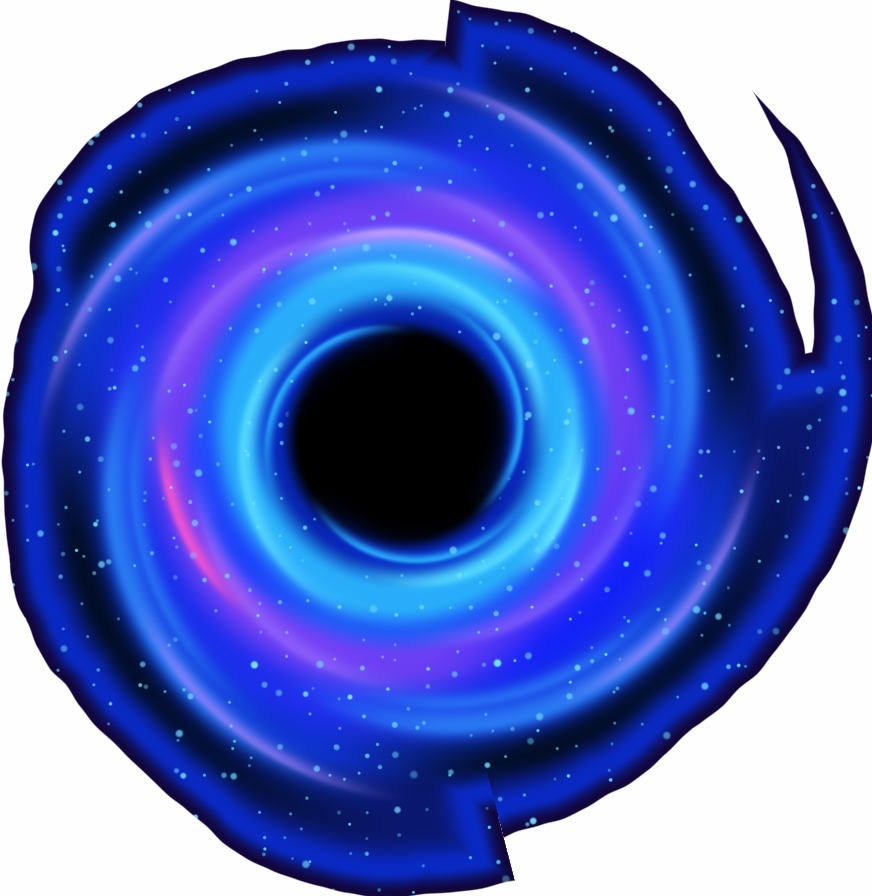
Give the GLSL for this background, as a Shadertoy shader.

```glsl
const float UNITS = 768.0;              // design units per canvas height
const vec2 CENTRE = vec2(-30.5, 9.0);   // hole centre, from canvas middle
const float HOLE_RADIUS = 96.0;
const float DISC_RADIUS = 337.0;
const float ARM_START = 68.0;           // degrees, first of four bright arms
const float ARM_SPAN = 120.0;
const float STAR_CELL = 34.0;
const float STAR_DENSITY = 0.55;

const vec3 PAPER = vec3(0.995, 0.995, 1.0);
const vec3 NIGHT = vec3(0.005, 0.045, 0.11);
const vec3 EDGE = vec3(0.07, 0.02, 0.22);
const vec3 NAVY = vec3(0.04, 0.09, 0.43);
const vec3 ROYAL = vec3(0.04, 0.19, 0.90);
const vec3 INDIGO = vec3(0.13, 0.18, 0.93);
const vec3 VIOLET = vec3(0.45, 0.25, 0.96);
const vec3 LILAC = vec3(0.67, 0.52, 1.0);
const vec3 PINK = vec3(0.95, 0.33, 0.82);
const vec3 AZURE = vec3(0.18, 0.52, 0.98);
const vec3 CYAN = vec3(0.16, 0.68, 0.98);
const vec3 ICE = vec3(0.40, 0.91, 1.0);

vec3 hash3(vec2 p) {
    vec3 q = fract(vec3(p.xyx) * vec3(0.1031, 0.1030, 0.0973));
    q += dot(q, q.yxz + 33.33);
    return fract((q.xxy + q.yzz) * q.zyx);
}

float wave(float x) {
    float i = floor(x), f = fract(x);
    return mix(hash3(vec2(i, 7.0)).x, hash3(vec2(i + 1.0, 7.0)).x, f * f * (3.0 - 2.0 * f));
}

// Tapered spiral stroke: soft on the inside, crisp on the outside
float streak(vec2 polar, float start, float span, float r0, float r1, float width) {
    float t = mod(polar.y - start, 360.0) / span;
    float taper = smoothstep(0.0, 0.35, t) * (1.0 - smoothstep(0.6, 1.0, t));
    float d = (polar.x - mix(r0, r1, t)) / width;
    d *= d > 0.0 ? 1.5 : 0.8;
    return taper * exp(-d * d);
}

// Depth inside the silhouette: a disc joined with three sweeping arms
float rimDepth(vec2 polar) {
    float r = polar.x + 4.0 * (wave(polar.y * 0.3) - 0.5), a = polar.y;
    float arc = radians(r);
    float rimA = mix(338.0, 425.0, smoothstep(-75.0, 35.0, a));
    float prong = max(r - 360.0 - 2.0 * (a - 11.7), (11.7 - a) * arc);
    float armA = min(rimA - r, prong);
    float rimB = mix(354.0, 377.0, smoothstep(36.0, 60.0, a));
    float armB = min(rimB - r, (83.5 - a) * arc);
    float rimC = 341.0 + 26.0 * smoothstep(95.0, 135.0, a) - 28.0 * smoothstep(148.0, 160.0, a)
        + 19.0 * smoothstep(178.0, 208.0, a) + 35.0 * smoothstep(228.0, 262.0, a);
    float armC = min(rimC - r, min(a - 83.5, 284.5 - a) * arc);
    return max(max(armA, armB), max(armC, DISC_RADIUS - r));
}

vec3 discColour(vec2 polar, float depth) {
    float r = polar.x;
    // Concentric colour bands
    vec3 col = mix(ROYAL * 0.75, CYAN, smoothstep(104.0, 132.0, r));
    col = mix(col, vec3(0.13, 0.36, 0.97), smoothstep(145.0, 168.0, r));
    col = mix(col, VIOLET, smoothstep(165.0, 190.0, r));
    col = mix(col, INDIGO, smoothstep(200.0, 235.0, r));
    col = mix(col, vec3(0.06, 0.19, 0.80), smoothstep(240.0, 275.0, r));
    col = mix(col, NAVY, smoothstep(275.0, 305.0, r));
    col = mix(col, vec3(0.06, 0.12, 0.98), 0.9 * streak(polar, 275.0, 95.0, 215.0, 232.0, 28.0));
    col = mix(col, vec3(0.10, 0.22, 0.98), 0.7 * streak(polar, 165.0, 85.0, 178.0, 168.0, 15.0));

    // Four outer arms, each with a dark lane outside it
    for (int i = 0; i < 4; i++) {
        float start = ARM_START + 90.0 * float(i);
        col = mix(col, NIGHT, 0.92 * streak(polar, start + 5.0, 112.0, 268.0, 340.0, 26.0));
    }
    float band = (depth - 24.0) / 17.0;
    col = mix(col, ROYAL, 0.72 * exp(-band * band) * smoothstep(285.0, 310.0, r));
    for (int i = 0; i < 4; i++) {
        float start = ARM_START + 90.0 * float(i);
        col = mix(col, ROYAL, 0.6 * streak(polar, start, ARM_SPAN, 222.0, 311.0, 30.0));
        col = mix(col, AZURE, 0.85 * streak(polar, start - 8.0, ARM_SPAN, 222.0, 311.0, 14.0));
        col = mix(col, AZURE, 0.6 * streak(polar, start + 5.0, 85.0, 214.0, 270.0, 7.0));
        col = mix(col, LILAC, 0.6 * streak(polar, start + 50.0, 65.0, 263.0, 311.0, 6.0));
        col = mix(col, LILAC, 0.4 * streak(polar, start + 20.0, 110.0, 172.0, 222.0, 8.0));
    }

    // Violet ring accents
    col = mix(col, ICE, 0.45 * streak(polar, 35.0, 110.0, 163.0, 169.0, 9.0));
    col = mix(col, LILAC + 0.1, 0.9 * streak(polar, 38.0, 92.0, 172.0, 179.0, 7.0));
    col = mix(col, PINK, 0.9 * streak(polar, 172.0, 62.0, 206.0, 199.0, 7.0));
    col = mix(col, ICE, 0.9 * streak(polar, 308.0, 58.0, 155.0, 154.0, 7.0));

    // Three inner spirals around the hole
    col *= smoothstep(HOLE_RADIUS - 10.0, HOLE_RADIUS + 9.0, r);
    for (int i = 0; i < 3; i++) {
        float start = -50.0 + 130.0 * float(i);
        col = mix(col, ROYAL, 0.5 * streak(polar, start, 135.0, 92.0, 124.0, 13.0));
        col = mix(col, CYAN, 0.9 * streak(polar, start, 135.0, 91.0, 122.0, 4.0));
        col = mix(col, ICE, 0.65 * streak(polar, start + 35.0, 150.0, 116.0, 158.0, 7.0));
    }
    return mix(EDGE, col, smoothstep(0.0, 20.0, depth));
}

// Scattered round stars, one at most per cell
float stars(vec2 p, float cell) {
    vec2 id = floor(p / cell);
    vec3 h = hash3(id + 91.0);
    vec3 k = hash3(id + 243.0);
    float size = mix(1.0, 3.6, k.x * k.x * k.x);
    float d = length(p - (id + 0.15 + 0.7 * h.xy) * cell);
    return step(h.z, STAR_DENSITY) * mix(0.45, 1.0, k.y) * (1.0 - smoothstep(size * 0.5, size + 0.9, d));
}

void mainImage(out vec4 fragColor, in vec2 fragCoord) {
    vec2 p = (fragCoord - 0.5 * iResolution.xy) / iResolution.y * UNITS - CENTRE;
    float angle = mod(degrees(atan(p.y, p.x)) + 75.5, 360.0) - 75.5;
    vec2 polar = vec2(length(p), angle);
    float depth = rimDepth(polar);
    float pixel = UNITS / iResolution.y;

    vec3 col = discColour(polar, depth);
    float glint = max(stars(p, STAR_CELL), 0.8 * stars(p + 517.0, STAR_CELL * 0.7));
    col = mix(col, vec3(0.45, 0.88, 1.0), glint * smoothstep(HOLE_RADIUS, HOLE_RADIUS + 8.0, polar.x));
    col = mix(PAPER, col, smoothstep(-pixel, pixel, depth));
    fragColor = vec4(col, 1.0);
}
```
